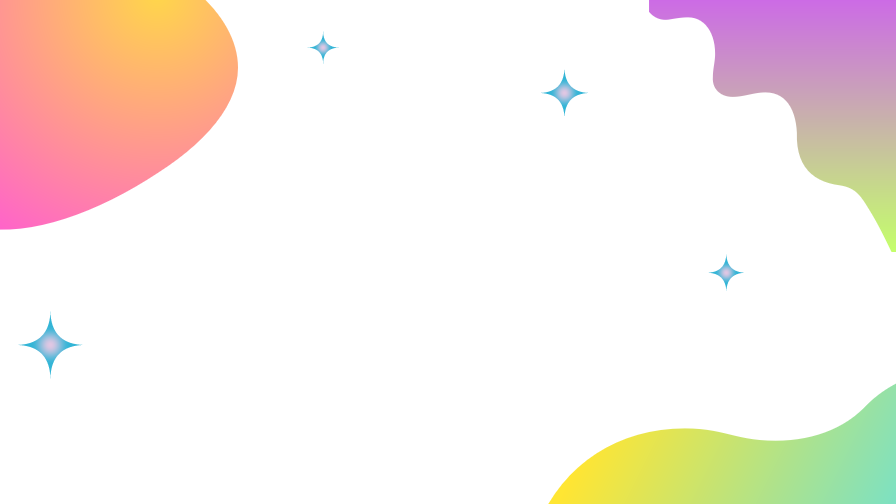
Give the GLSL for this background, as a WebGL 1 fragment shader.

```glsl
precision highp float;

uniform vec2 u_resolution;

// Closed outline seen from one point: nearest distance, and side = -1 inside
struct Outline {
    vec2 point;
    vec2 pen;
    float dist;
    float side;
};

Outline beginAt(vec2 point, vec2 start) {
    return Outline(point, start, 100.0, 1.0);
}

void lineTo(inout Outline o, vec2 end) {
    vec2 edge = end - o.pen;
    vec2 rel = o.point - o.pen;
    float along = clamp(dot(rel, edge) / dot(edge, edge), 0.0, 1.0);
    o.dist = min(o.dist, length(rel - edge * along));
    bool spansRow = (o.pen.y > o.point.y) != (end.y > o.point.y);
    if (spansRow && rel.x < rel.y * edge.x / edge.y) o.side = -o.side;
    o.pen = end;
}

// Cubic Bezier split into short lines
void curveTo(inout Outline o, vec2 c1, vec2 c2, vec2 end) {
    vec2 start = o.pen;
    for (int i = 1; i <= 14; i++) {
        float t = float(i) / 14.0;
        float s = 1.0 - t;
        lineTo(o, s * s * s * start + 3.0 * s * t * (s * c1 + t * c2) + t * t * t * end);
    }
}

float coverage(Outline o, float pixel) {
    return clamp(0.5 - o.side * o.dist / pixel, 0.0, 1.0);
}

// Rounded blob, upper left
Outline blobOutline(vec2 p) {
    Outline o = beginAt(p, vec2(3.67, 9.0));
    curveTo(o, vec2(4.04, 8.63), vec2(4.25, 8.21), vec2(4.25, 7.79));
    curveTo(o, vec2(4.25, 7.12), vec2(3.67, 6.46), vec2(2.83, 5.92));
    curveTo(o, vec2(1.88, 5.29), vec2(0.83, 4.88), vec2(0.0, 4.9));
    lineTo(o, vec2(-1.0, 4.9));
    lineTo(o, vec2(-1.0, 10.0));
    lineTo(o, vec2(2.67, 10.0));
    lineTo(o, vec2(3.67, 9.0));
    return o;
}

// Scalloped drape, upper right
Outline drapeOutline(vec2 p) {
    Outline o = beginAt(p, vec2(11.59, 10.0));
    lineTo(o, vec2(11.59, 8.79));
    curveTo(o, vec2(11.67, 8.69), vec2(11.79, 8.63), vec2(11.94, 8.65));
    curveTo(o, vec2(12.06, 8.67), vec2(12.17, 8.69), vec2(12.29, 8.69));
    curveTo(o, vec2(12.58, 8.69), vec2(12.77, 8.42), vec2(12.77, 8.04));
    curveTo(o, vec2(12.77, 7.9), vec2(12.73, 7.77), vec2(12.73, 7.63));
    curveTo(o, vec2(12.71, 7.4), vec2(12.88, 7.27), vec2(13.08, 7.27));
    curveTo(o, vec2(13.29, 7.27), vec2(13.46, 7.35), vec2(13.67, 7.35));
    curveTo(o, vec2(14.04, 7.35), vec2(14.21, 7.04), vec2(14.23, 6.63));
    curveTo(o, vec2(14.21, 6.02), vec2(14.52, 5.75), vec2(15.0, 5.69));
    curveTo(o, vec2(15.25, 5.65), vec2(15.35, 5.54), vec2(15.5, 5.29));
    curveTo(o, vec2(15.67, 5.02), vec2(15.79, 4.77), vec2(15.92, 4.5));
    lineTo(o, vec2(17.0, 4.5));
    lineTo(o, vec2(17.0, 10.0));
    lineTo(o, vec2(11.59, 10.0));
    return o;
}

// Rolling hill, lower right
Outline hillOutline(vec2 p) {
    Outline o = beginAt(p, vec2(9.79, 0.0));
    curveTo(o, vec2(10.31, 0.88), vec2(11.21, 1.35), vec2(12.23, 1.35));
    curveTo(o, vec2(12.94, 1.35), vec2(13.13, 1.13), vec2(13.85, 1.13));
    curveTo(o, vec2(14.48, 1.13), vec2(15.04, 1.33), vec2(15.42, 1.71));
    curveTo(o, vec2(15.6, 1.9), vec2(15.79, 2.04), vec2(16.0, 2.15));
    lineTo(o, vec2(17.0, 2.7));
    lineTo(o, vec2(17.0, -1.0));
    lineTo(o, vec2(9.3, -1.0));
    lineTo(o, vec2(9.79, 0.0));
    return o;
}

// Four-pointed sparkle of unit radius, averaged over a 4 by 4 grid in the pixel
float sparkle(vec2 p, float pixel) {
    float sum = 0.0;
    for (int i = 0; i < 16; i++) {
        vec2 cell = vec2(mod(float(i), 4.0), floor(float(i) / 4.0));
        vec2 arm = sqrt(abs(p + pixel * (cell - 1.5) / 4.0));
        sum += step(arm.x + arm.y, 1.0);
    }
    return sum / 16.0;
}

void main() {
    // The canvas spans 16 by 9 units
    vec2 p = gl_FragCoord.xy / u_resolution * vec2(16.0, 9.0);
    float pixel = 16.0 / u_resolution.x;
    vec3 color = vec3(1.0);

    float blobFade = clamp(distance(p, vec2(2.81, 9.1)) / 5.05, 0.0, 1.0);
    vec3 blob = mix(vec3(1.0, 0.84, 0.29), vec3(1.0, 0.39, 0.79), blobFade);
    color = mix(color, blob, coverage(blobOutline(p), pixel));

    float drapeFade = clamp((9.0 - p.y) / 4.5, 0.0, 1.0);
    vec3 drape = mix(vec3(0.8, 0.42, 0.9), vec3(0.77, 1.0, 0.42), drapeFade);
    color = mix(color, drape, coverage(drapeOutline(p), pixel));

    float hillFade = clamp(dot(p - vec2(10.3, 0.67), vec2(1.0, -0.5)) / 6.0, 0.0, 1.0);
    vec3 hill = mix(vec3(1.0, 0.9, 0.2), vec3(0.49, 0.88, 0.76), hillFade);
    color = mix(color, hill, coverage(hillOutline(p), pixel));

    // Sparkles: centre and radius
    vec3 stars[4];
    stars[0] = vec3(5.77, 8.15, 0.3);
    stars[1] = vec3(10.08, 7.34, 0.47);
    stars[2] = vec3(12.97, 4.13, 0.36);
    stars[3] = vec3(0.9, 2.84, 0.63);
    for (int i = 0; i < 4; i++) {
        vec2 local = (p - stars[i].xy) / stars[i].z;
        vec3 glow = mix(vec3(0.88, 0.78, 0.89), vec3(0.2, 0.71, 0.84), smoothstep(0.0, 0.55, length(local)));
        color = mix(color, glow, sparkle(local, pixel / stars[i].z));
    }

    gl_FragColor = vec4(color, 1.0);
}
```
